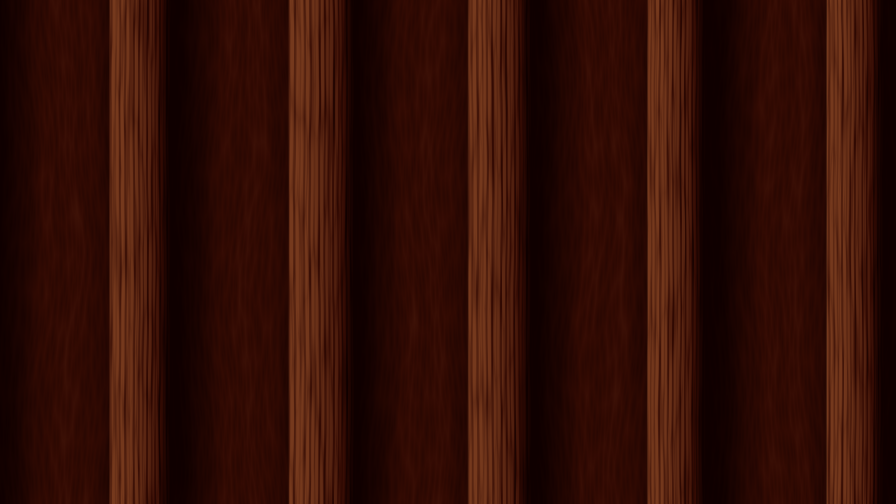
Give the GLSL for this texture, as a Shadertoy shader.

```glsl
const float REPEATS = 5.0;         // slats across the canvas
const float SLAT_START = 0.612;    // left edge of a slat, in periods
const float SLAT_WIDTH = 0.355;    // mean slat width, in periods
const float WIDTH_VARIATION = 0.03;
const vec2 SLAT_CELLS = vec2(40.0, 2.2);
const vec2 PANEL_CELLS = vec2(46.0, 5.0);
const float PANEL_CONTRAST = 0.30;
const vec3 SHADOW = vec3(0.06, 0.00, 0.00);
const vec3 MAHOGANY = vec3(0.20, 0.04, 0.01);
const vec3 OAK = vec3(0.44, 0.21, 0.105);

vec2 hash2(vec2 cell) {
    vec2 k = vec2(dot(cell, vec2(127.1, 311.7)), dot(cell, vec2(269.5, 183.3)));
    return fract(sin(k) * 43758.5);
}

// Distance to the nearest scattered point
float cellular(vec2 p) {
    vec2 cell = floor(p);
    float nearest = 2.0;
    for (int j = -1; j <= 1; j++) {
        for (int i = -1; i <= 1; i++) {
            vec2 neighbour = cell + vec2(i, j);
            nearest = min(nearest, distance(p, neighbour + hash2(neighbour)));
        }
    }
    return nearest;
}

// Tone ramp indexed by the red level
vec3 woodColor(float level) {
    vec3 dark = mix(SHADOW, MAHOGANY, clamp((level - SHADOW.r) / (MAHOGANY.r - SHADOW.r), 0.0, 1.0));
    return mix(dark, OAK, clamp((level - MAHOGANY.r) / (OAK.r - MAHOGANY.r), 0.0, 1.1));
}

// Recessed panel: shaded on the left, fine wavy grain
float panelLevel(vec2 pos, float t) {
    float light = mix(SHADOW.r, 0.195, smoothstep(0.36, 0.70, t));
    light *= 1.0 - 0.25 * smoothstep(0.86, 1.0, t);
    float warp = 0.025 * sin(pos.y * 2.3 + pos.x * 4.0) + 0.008 * sin(pos.y * 6.1 - pos.x * 9.0);
    float grain = cellular((pos + vec2(warp, 0.0)) * PANEL_CELLS) - 0.45;
    float bands = 0.05 * sin(pos.x * 37.0 + warp * 60.0);
    return light * (1.0 + PANEL_CONTRAST * grain + bands);
}

// Raised slat: rounded away to the right, with long dark grooves
float slatLevel(vec2 pos, float s, float id) {
    float turn = clamp(s, 0.0, 1.0);
    float light = mix(0.46, 0.31, smoothstep(0.15, 0.8, turn));
    light = mix(light, SHADOW.r, smoothstep(0.65, 1.0, turn));
    float across = SLAT_WIDTH * (s + 0.12 * s * s * s);
    across += 0.003 * sin(pos.y * 3.7 + id * 2.1) + 0.001 * sin(pos.y * 11.0 + across * 30.0);
    float streak = cellular(vec2(across, pos.y) * SLAT_CELLS + id * 17.3);
    float lines = 0.5 + 0.3 * sin(across * 235.0 + id) + 0.2 * sin(across * 151.0 + id * 3.0);
    float groove = 0.6 * smoothstep(0.35, 0.95, lines) + 0.4 * smoothstep(0.3, 0.8, streak);
    return light * (1.0 - mix(0.42, 0.70, turn) * groove);
}

void mainImage(out vec4 fragColor, in vec2 fragCoord) {
    float pixel = REPEATS / iResolution.x;
    vec2 pos = fragCoord * pixel;

    // Position inside the period; the seam falls inside the panel
    float x = pos.x - SLAT_START;
    float id = floor(x + 0.3);
    float offset = x - id;
    float width = SLAT_WIDTH + WIDTH_VARIATION * sin(id * 1.3);

    float panel = panelLevel(pos, fract(offset));
    float slat = slatLevel(pos, offset / width, id);

    // Crisp lit edge on the left, soft shadow on the right
    float coverage = smoothstep(-pixel, pixel, offset);
    coverage *= 1.0 - smoothstep(width - 0.02, width + 0.02, offset);
    vec3 color = mix(woodColor(panel), woodColor(slat), coverage);
    fragColor = vec4(color, 1.0);
}
```
